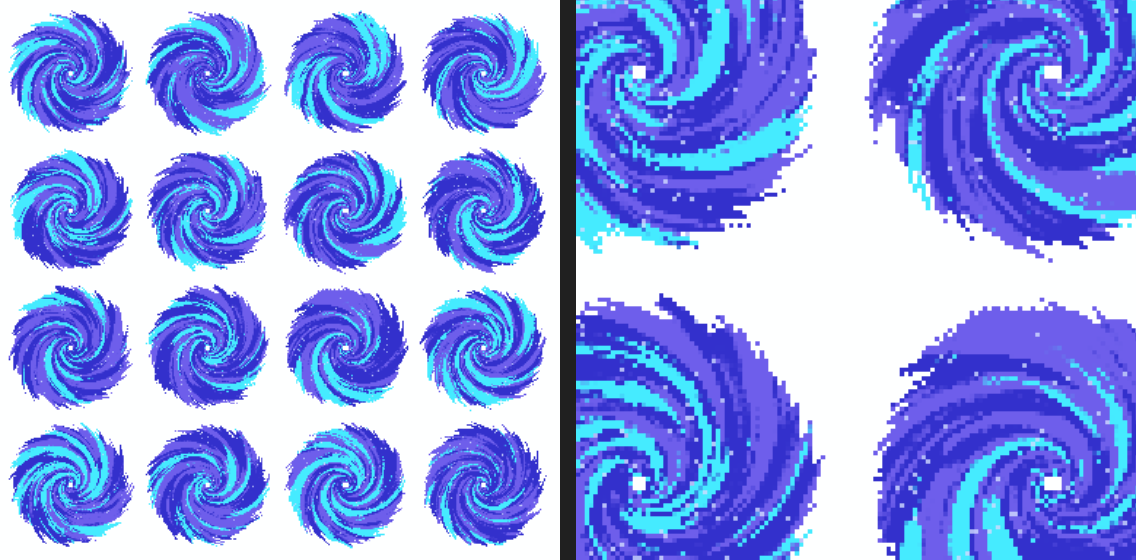
Left: the whole. Right: its middle third, enlarged.
Reproduce this pattern procedurally as a Shadertoy shader.

```glsl
const float TAU = 6.2831853;
const float GRAIN = 384.0;   // grain cells across the canvas
const float SAMPLES = 3.0;   // antialiasing samples per axis

float hash(vec3 p) {
    p = fract(p * 0.1031);
    p += dot(p, p.zyx + 31.32);
    return fract((p.x + p.y) * p.z);
}

// Value noise that wraps around in x after the given number of cells
float wrapNoise(vec2 p, float period, float seed) {
    vec2 cell = floor(p);
    vec2 f = fract(p);
    f = f * f * (3.0 - 2.0 * f);
    float x0 = mod(cell.x, period);
    float x1 = mod(cell.x + 1.0, period);
    float low = mix(hash(vec3(x0, cell.y + 50.0, seed)),
                    hash(vec3(x1, cell.y + 50.0, seed)), f.x);
    float high = mix(hash(vec3(x0, cell.y + 51.0, seed)),
                     hash(vec3(x1, cell.y + 51.0, seed)), f.x);
    return mix(low, high, f.y);
}

// Streaks that follow the arms: count around the disc, rate along the radius
float streaks(vec2 spiral, float count, float rate, float seed) {
    return wrapNoise(spiral * vec2(count, rate), count, seed);
}

// x: turn around the centre with the winding removed, y: log radius
vec2 spiralCoords(vec2 p, float winding) {
    float logRadius = log(max(length(p), 0.003));
    return vec2((atan(p.y, p.x) - winding * logRadius) / TAU, logRadius);
}

vec3 armColor(vec2 spiral, float radius, float grain, float seed) {
    vec3 indigo = vec3(0.20, 0.19, 0.80);
    vec3 violet = vec3(0.43, 0.37, 0.92);
    vec3 cyan = vec3(0.27, 0.92, 1.00);

    float detail = smoothstep(0.0, 0.045, radius);
    float fine = (streaks(spiral, 96.0, 6.0, seed + 3.0) - 0.5) * detail;
    float medium = streaks(spiral, 40.0, 3.0, seed + 2.0) - 0.5;
    float broad = streaks(spiral, 17.0, 1.3, seed + 1.0) - 0.5;
    float rhythm = cos(TAU * (7.0 * spiral.x + hash(vec3(seed, 4.0, 9.0))));
    float jitter = (grain - 0.5) * 0.07;

    float glow = 0.6 * broad + 0.28 * medium + 0.24 * fine + 0.09 * rhythm + jitter;
    float tint = 0.6 * (streaks(spiral, 23.0, 2.0, seed + 5.0) - 0.5)
               + 0.4 * (streaks(spiral, 70.0, 4.0, seed + 6.0) - 0.5) * detail
               + jitter;

    vec3 color = mix(indigo, violet, smoothstep(-0.02, 0.05, tint));
    return mix(color, cyan, smoothstep(0.09, 0.125, glow));
}

vec3 galaxy(vec2 p, vec2 grainCell, float seed, vec3 paper) {
    float radius = length(p);
    if (radius > 0.12) return paper;

    vec2 spiral = spiralCoords(p, 1.9);
    float grain = hash(vec3(grainCell, 7.0));

    // Frayed rim
    float fray = 0.65 * streaks(spiral, 110.0, 5.0, seed + 8.0)
               + 0.35 * streaks(spiral, 47.0, 4.0, seed + 9.0);
    float rim = mix(0.091, 0.117, fray) + (grain - 0.5) * 0.004;
    if (radius > rim) return paper;

    // Square core
    if (max(abs(p.x), abs(p.y)) < 0.0042) return paper;

    // Pale specks over the arms
    vec3 color = armColor(spiral, radius, grain, seed);
    float speck = step(0.986, hash(vec3(grainCell, 19.0)));
    return mix(color, vec3(0.82, 0.86, 1.0), speck * 0.8);
}

vec3 galaxyGrid(vec2 p, vec2 firstCentre, vec2 pitch, vec3 paper) {
    vec2 grainCell = floor(p * GRAIN);
    vec2 grainCentre = (grainCell + 0.5) / GRAIN;
    vec2 tile = clamp(floor((p - firstCentre) / pitch + 0.5), 0.0, 3.0);
    vec2 local = grainCentre - firstCentre - tile * pitch;
    float seed = 17.0 * (tile.x + 4.0 * tile.y) + 11.0;
    return galaxy(local, grainCell, seed, paper);
}

void mainImage(out vec4 fragColor, in vec2 fragCoord) {
    vec3 paper = vec3(0.995, 1.0, 1.0);
    vec2 firstCentre = vec2(0.126, 0.134);
    vec2 pitch = vec2(0.2457, 0.245);

    vec3 total = vec3(0.0);
    for (float y = 0.0; y < SAMPLES; y++) {
        for (float x = 0.0; x < SAMPLES; x++) {
            vec2 offset = (vec2(x, y) + 0.5) / SAMPLES - 0.5;
            vec2 p = (fragCoord + offset * 1.5) / iResolution.xy;
            total += galaxyGrid(p, firstCentre, pitch, paper);
        }
    }
    fragColor = vec4(total / (SAMPLES * SAMPLES), 1.0);
}
```
